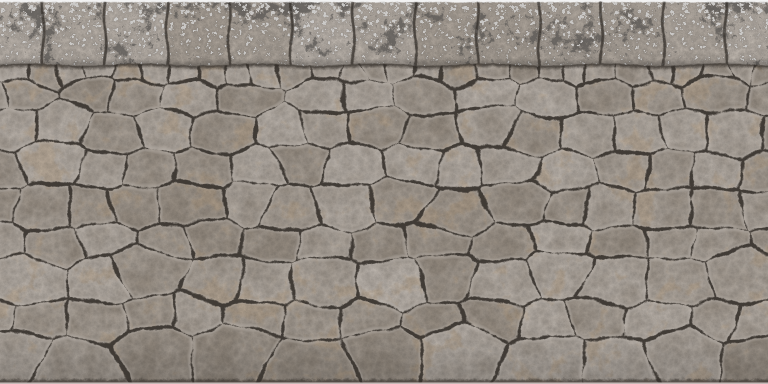
Reproduce this texture procedurally as a Shadertoy shader.

```glsl
// Dry-laid wall of pale irregular stones under a row of weathered coping blocks.

const int ROWS = 9;
// Course boundaries from the ground up, in canvas heights
const float COURSE_Y[10] = float[10](0.0, 0.13, 0.22, 0.335, 0.41, 0.515, 0.61, 0.71, 0.79, 0.83);
// Stone pitch and first joint of each course
const vec2 COURSE_X[9] = vec2[9](
    vec2(0.200, 0.094), vec2(0.146, 0.030), vec2(0.153, 0.010),
    vec2(0.146, 0.057), vec2(0.138, 0.013), vec2(0.135, 0.057),
    vec2(0.135, 0.104), vec2(0.148, 0.005), vec2(0.073, 0.000));
const float SQUASH = 0.62;          // lower values flatten the bed joints
const vec2 JITTER = vec2(0.5, 0.7); // seed scatter along and across a course
const float COPING_Y = 0.832;
const float COPING_PITCH = 0.1616;
const float COPING_START = 0.112;
const float JOINT_WIDTH = 0.0034;
const vec3 STONE_DARK = vec3(0.54, 0.505, 0.465);
const vec3 STONE_LIGHT = vec3(0.69, 0.665, 0.64);
const vec3 OCHRE = vec3(0.60, 0.51, 0.40);
const vec3 CRACK = vec3(0.20, 0.18, 0.16);
const vec3 LICHEN = vec3(0.33, 0.32, 0.31);
const vec3 CHALK = vec3(0.87);

vec2 hash2(vec2 p) {
    vec3 q = fract(p.xyx * vec3(0.1031, 0.1030, 0.0973));
    q += dot(q, q.yzx + 33.33);
    return fract((q.xx + q.yz) * q.zy);
}

// Distance to the nearest scattered point
float cellular(vec2 p) {
    vec2 base = floor(p);
    float nearest = 4.0;
    for (int j = -1; j <= 1; j++)
    for (int i = -1; i <= 1; i++) {
        vec2 cell = base + vec2(i, j);
        vec2 v = cell + hash2(cell + 71.0) - p;
        nearest = min(nearest, dot(v, v));
    }
    return sqrt(nearest);
}

// Layered cellular noise, centred near zero
float rough(vec2 p) {
    float sum = 0.0, amp = 0.5;
    for (int i = 0; i < 4; i++) {
        sum += amp * (cellular(p) - 0.47);
        p = mat2(1.6, 1.2, -1.2, 1.6) * p + 17.3;
        amp *= 0.6;
    }
    return sum;
}

vec2 waver(vec2 p) {
    return 0.005 * sin(p.yx * vec2(31.0, 23.0) + 2.0 * sin(p * 13.0))
         + 0.0015 * sin(p.yx * vec2(97.0, 83.0) + p * 41.0);
}

float columnAt(float x, int row) {
    return floor((x - COURSE_X[row].y) / COURSE_X[row].x);
}

// Stone seed in squashed space (xy) and its power weight (z)
vec3 seed(float column, int row) {
    vec2 id = vec2(column, float(row));
    vec2 r = hash2(id + 13.0) - 0.5;
    float halfHeight = 0.5 * (COURSE_Y[row + 1] - COURSE_Y[row]);
    float x = (column + 0.5 + JITTER.x * r.x) * COURSE_X[row].x + COURSE_X[row].y;
    float y = COURSE_Y[row] + halfHeight * (1.0 + JITTER.y * r.y);
    float weight = halfHeight * halfHeight * (0.75 + 0.5 * hash2(id + 37.0).x);
    return vec3(x * SQUASH, y, weight);
}

float power(vec2 q, vec3 s) {
    vec2 v = q - s.xy;
    return dot(v, v) - s.z;
}

// Power diagram: distance to the closest joint (x) and stone id (yz)
vec3 masonry(vec2 p) {
    vec2 q = p * vec2(SQUASH, 1.0);
    vec2 id = vec2(0.0);
    vec3 own = vec3(0.0);
    float best = 9.0, edge = 9.0;
    for (int row = 0; row < ROWS; row++)
    for (int i = -2; i <= 2; i++) {
        float column = columnAt(p.x, row) + float(i);
        vec3 s = seed(column, row);
        float d = power(q, s);
        if (d < best) { best = d; own = s; id = vec2(column, float(row)); }
    }
    for (int row = 0; row < ROWS; row++)
    for (int i = -2; i <= 2; i++) {
        vec3 s = seed(columnAt(p.x, row) + float(i), row);
        float span = length((s.xy - own.xy) * vec2(SQUASH, 1.0));
        if (span > 1e-4) edge = min(edge, (power(q, s) - best) / (2.0 * span));
    }
    return vec3(edge, id);
}

vec3 wallColour(vec2 p, float grain, float stain, float px) {
    vec3 stone = masonry(p + waver(p));
    vec2 tone = hash2(stone.yz + 5.0);
    float edge = stone.x + 0.007 * grain;
    vec3 col = mix(STONE_DARK, STONE_LIGHT, clamp(0.2 + 0.6 * tone.x + 1.1 * stain, 0.0, 1.0));
    col = mix(col, OCHRE, 0.4 * smoothstep(0.02, 0.22, stain + 0.12 * (tone.y - 0.5)));
    col *= 1.0 + 0.24 * grain;
    col *= mix(0.88, 1.0, smoothstep(0.0, 0.16, p.y));
    // Pale mortar rim, then the open joint
    col = mix(col, STONE_LIGHT * 1.05, 0.4 * (1.0 - smoothstep(0.004, 0.012, edge)));
    float width = JOINT_WIDTH * (0.9 + 2.2 * stain + 0.5 * sin(p.x * 19.0 + 3.0 * sin(p.y * 23.0)));
    float soft = max(px, 0.0022);
    return mix(col, CRACK, 0.88 * (1.0 - smoothstep(width - soft, width + soft, edge)));
}

vec3 copingColour(vec2 p, float grain, float stain, float px) {
    float along = (p.x - COPING_START) / COPING_PITCH + 0.02 * sin(p.y * 45.0 + p.x * 9.0);
    float tone = hash2(vec2(floor(along), 91.0)).x;
    float joint = (0.5 - abs(fract(along) - 0.5)) * COPING_PITCH + 0.004 * grain;
    float height = (p.y - COPING_Y) / (1.0 - COPING_Y);
    vec3 col = mix(STONE_DARK, STONE_LIGHT, 0.25 + 0.55 * tone) * (1.0 + 0.4 * grain);
    // Lichen gathers on the upper face, with chalky flecks
    float growth = stain + 0.7 * grain + 0.22 * (height - 0.65) + 0.10 * (tone - 0.5);
    col = mix(col, LICHEN, 0.75 * smoothstep(-0.02, 0.20, growth));
    col = mix(col, CHALK, 0.75 * smoothstep(0.14, 0.26, -grain + 0.12 * (height - 0.5)));
    col *= mix(0.82, 1.0, smoothstep(0.0, 0.12, height));
    return mix(col, CRACK, 0.75 * (1.0 - smoothstep(0.001, 0.003 + px, joint)));
}

void mainImage(out vec4 fragColor, in vec2 fragCoord) {
    vec2 p = fragCoord / iResolution.y;
    float px = 1.0 / iResolution.y;
    float grain = rough(p * 46.0);
    float stain = rough(p * 9.0 + 4.0);

    // Wall, coping and the shadow beneath it
    float lip = p.y - COPING_Y - 0.003 * sin(p.x * 21.0) - 0.006 * grain;
    vec3 col = wallColour(p, grain, stain, px);
    col = mix(col, CRACK, 0.75 * smoothstep(-0.014, -0.001, lip));
    col = mix(col, copingColour(p, grain, stain, px), smoothstep(-px, px, lip));

    // Dark foot, pale ground line and bright sky line
    col = mix(col, CRACK, 0.6 * (1.0 - smoothstep(0.006, 0.016, p.y + 0.01 * grain)));
    col = mix(col, vec3(0.78, 0.73, 0.72), 1.0 - smoothstep(0.004 - px, 0.004 + px, p.y));
    col = mix(col, vec3(0.95), smoothstep(0.994 - px, 0.994 + px, p.y + 0.006 * grain));
    fragColor = vec4(clamp(col, 0.0, 1.0), 1.0);
}
```
